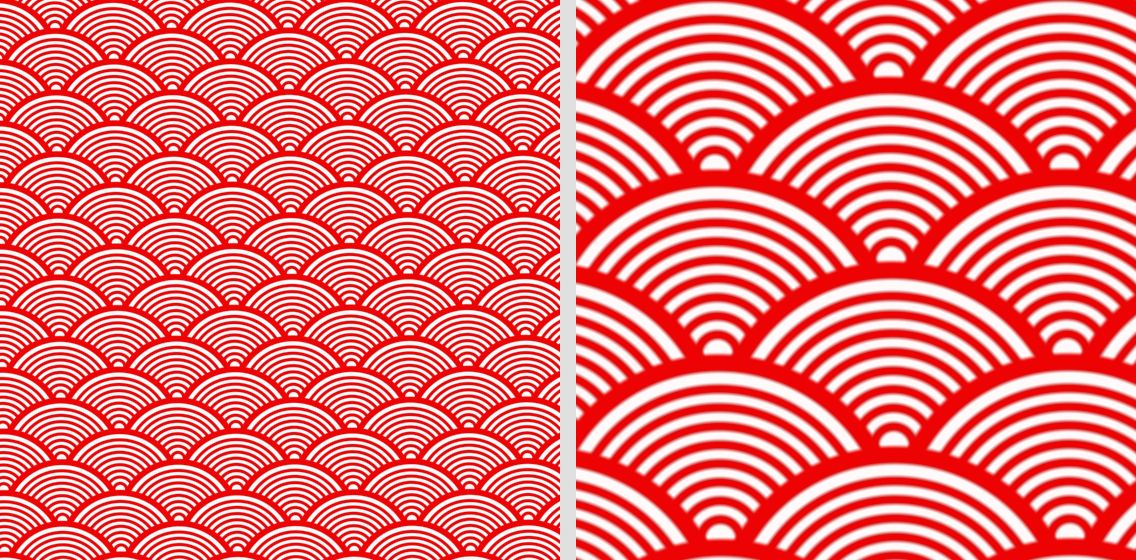
Left, the full canvas; right, a detail of the centre.
Give the GLSL for this pattern, as a WebGL 1 fragment shader.

```glsl
precision highp float;

// Overlapping wave scales: staggered rows of discs, lower rows in front.
// Each disc has a thick red rim and thin concentric red rings on white.
// Rows are layered back to front using signed distances to the circles.

uniform vec2 u_resolution;

const vec2  ORIGIN     = vec2(0.521, 0.511);  // centre of one disc
const float PERIOD     = 0.2080;              // spacing of discs in a row
const float ROW_STEP   = 0.0550;              // height between rows
const float LEAN       = 0.0150;              // sideways drift per unit height
const float TILT       = 0.0025;              // rise of a row per unit width
const float RADIUS     = 2.0 * ROW_STEP;
const float RIM_WIDTH  = 0.0104;
const float RING_PITCH = 0.0111;
const float RING_WIDTH = 0.0054;
const float FIRST_RING = 1.05;                // innermost radius, in pitches
const float LAST_RING  = 7.0;                 // index of the outermost ring
const float SOFTNESS   = 0.0033;              // edge blur in canvas units

const vec3 WHITE    = vec3(1.0, 0.98, 0.98);
const vec3 RED      = vec3(0.93, 0.01, 0.01);
const vec3 EDGE_RED = vec3(0.80, 0.06, 0.06); // darker fringe of every line

// Coverage of the region where the signed distance is negative.
float coverage(float dist, float blur) {
  return smoothstep(-0.5, 0.5, -dist / blur);
}

// White to red, passing through the darker fringe.
vec3 ink(float amount) {
  vec3 fringe = mix(WHITE, EDGE_RED, amount);
  return mix(fringe, RED, smoothstep(0.8, 1.0, amount));
}

// Colour of a disc at a given distance from its centre.
vec3 discColor(float r, float blur) {
  float q = r / RING_PITCH - FIRST_RING;
  float nearest = clamp(floor(q + 0.5), 0.0, LAST_RING);
  float ring = abs(q - nearest) * RING_PITCH - 0.5 * RING_WIDTH;
  float rim = RADIUS - RIM_WIDTH - r;
  return ink(max(coverage(ring, blur), coverage(rim, blur)));
}

// Distance to the nearest disc centre in a row; odd rows shift by half.
float rowDistance(vec2 p, float row) {
  float x = p.x / PERIOD + 0.5 * mod(row, 2.0);
  x = (fract(x + 0.5) - 0.5) * PERIOD;
  return length(vec2(x, p.y - row * ROW_STEP));
}

void main() {
  float side = min(u_resolution.x, u_resolution.y);
  float blur = max(SOFTNESS, 1.0 / side);
  vec2 p = gl_FragCoord.xy / side - ORIGIN;
  p += vec2(LEAN * p.y, -TILT * p.x);

  // The front row is the lowest whose top still reaches this height.
  float front = ceil(p.y / ROW_STEP - 2.0);
  vec3 color = WHITE;

  // One extra row in front keeps the tops smooth.
  for (int i = 0; i < 4; i++) {
    float r = rowDistance(p, front + 2.0 - float(i));
    color = mix(color, discColor(r, blur), coverage(r - RADIUS, blur));
  }
  gl_FragColor = vec4(color, 1.0);
}
```
